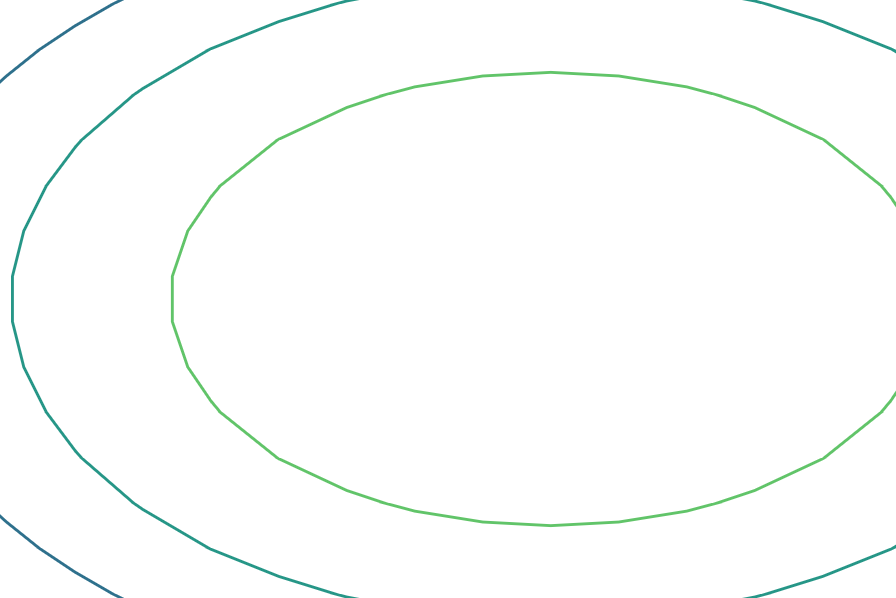
Write a Shadertoy shader that draws this background.

```glsl
// Contour plot on white: nested elliptical level lines traced over a coarse grid.

// Levels 1 to 3, from the inner ring outwards.
vec3 levelColor(float level) {
    vec3 green = vec3(0.38, 0.77, 0.41);
    vec3 teal = vec3(0.15, 0.59, 0.53);
    vec3 blue = vec3(0.18, 0.44, 0.55);
    return level < 1.5 ? green : level < 2.5 ? teal : blue;
}

void mainImage(out vec4 fragColor, in vec2 fragCoord) {
    float pixel = 1.0 / iResolution.y;
    vec2 p = fragCoord * pixel - vec2(0.921, 0.5);

    // Grid cell; horizontal grid lines straddle the centre.
    vec2 cell = vec2(0.1137, 0.0758);
    vec2 offset = vec2(0.0, 0.5);
    vec2 low = (floor(p / cell - offset) + offset) * cell;
    vec2 high = low + cell;

    // Squares replaced by chords across each cell, so contours become straight segments.
    vec2 radii = vec2(0.6385, 0.3809);
    vec2 slope = (low + high) / (radii * radii);
    vec2 chord = (p * (low + high) - low * high) / (radii * radii);
    float height = chord.x + chord.y;

    // Distance to the nearest level line.
    float level = clamp(round(height), 1.0, 3.0);
    float dist = abs(height - level) / max(length(slope), 0.001);
    float line = clamp((0.0024 - dist) / pixel + 0.5, 0.0, 1.0);

    fragColor = vec4(mix(vec3(1.0), levelColor(level), line), 1.0);
}
```
